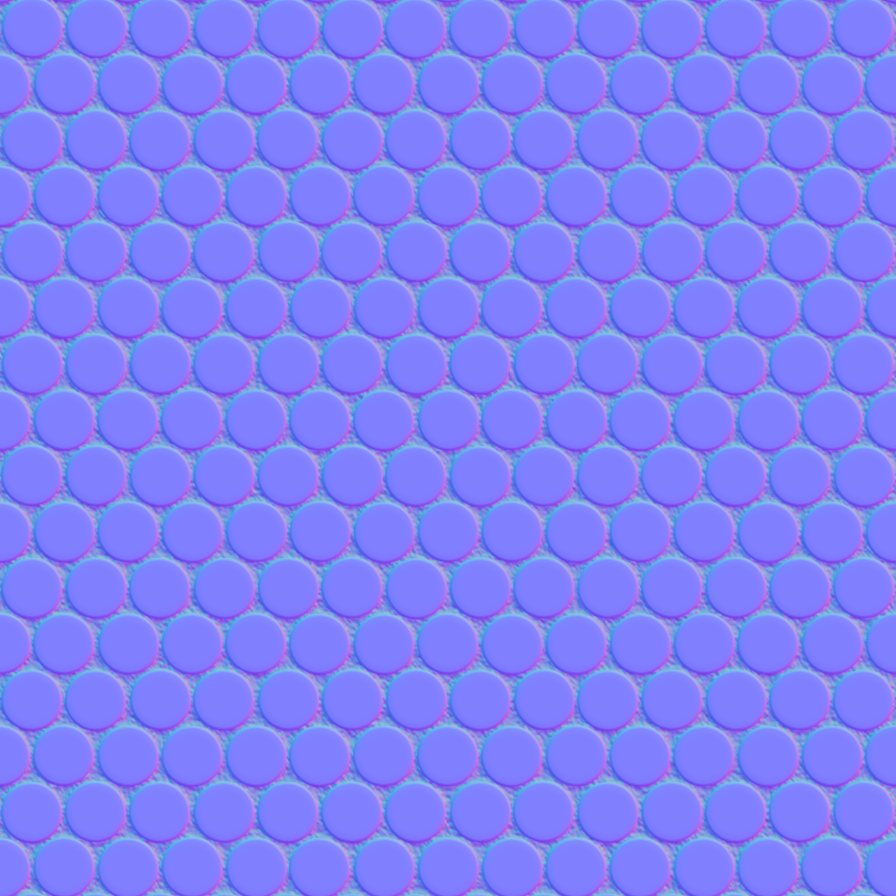
A three.js fragment shader for this texture map:

```glsl
// Tangent-space normal map of round penny tiles in staggered rows.
// Each tile is a flat disc with a rounded rim; rim slopes decay into fine
// grout, whose bumps are the gradient of wrapping value noise.
#define COUNT vec2(14.0, 16.0)
#define RADIUS 0.0339
#define JITTER 0.0007
#define DOME 0.12
#define BEVEL 0.0036
#define RIM_SLOPE 0.48
#define GROUT_SLOPE 0.72
#define GROUT_REACH 0.0042
#define GROUT_ROUGH 0.8
#define GROUT_LENGTH 0.81
#define GRAIN 256.0
#define SOFT 0.0011

varying vec2 vUv;

vec2 hash2(vec2 p) {
  vec3 q = fract(vec3(p.xyx) * vec3(0.1031, 0.1030, 0.0973));
  q += dot(q, q.yzx + 33.33);
  return fract((q.xx + q.yz) * q.zy);
}

// Value noise that repeats after freq cells
float noise(vec2 uv, float freq) {
  vec2 p = uv * freq;
  vec2 i = floor(p);
  vec2 f = fract(p);
  f = f * f * (3.0 - 2.0 * f);
  float a = hash2(mod(i, freq)).x;
  float b = hash2(mod(i + vec2(1.0, 0.0), freq)).x;
  float c = hash2(mod(i + vec2(0.0, 1.0), freq)).x;
  float d = hash2(mod(i + vec2(1.0, 1.0), freq)).x;
  return mix(mix(a, b, f.x), mix(c, d, f.x), f.y);
}

float groutHeight(vec2 uv) {
  return 0.6 * noise(uv, GRAIN) + 0.4 * noise(uv + 0.37, GRAIN * 1.5);
}

// Downhill direction of the grout bumps
vec2 groutBumps(vec2 uv) {
  vec2 e = vec2(0.4 / GRAIN, 0.0);
  return vec2(groutHeight(uv - e.xy) - groutHeight(uv + e.xy),
              groutHeight(uv - e.yx) - groutHeight(uv + e.yx));
}

void main() {
  vec2 p = vUv * COUNT;
  float edge = 1.0;          // signed distance to the nearest tile
  vec2 outward = vec2(0.0);  // direction away from its centre
  vec2 valley = vec2(0.0);   // summed slopes of the grout around the tiles

  // Nearby tiles; every second row is shifted by half a tile
  for (int j = -1; j <= 1; j++) {
    float row = floor(p.y) + float(j);
    float shift = 0.5 * mod(row, 2.0);
    float nearCol = floor(p.x - shift + 0.5);
    for (int i = -1; i <= 1; i++) {
      float col = nearCol + float(i);
      vec2 id = mod(vec2(col, row), COUNT);
      vec2 delta = (p - vec2(col + shift, row + 0.5)) / COUNT;
      delta -= (hash2(id + 7.0) - 0.5) * 2.0 * JITTER;
      float len = max(length(delta), 0.00001);
      float d = len - RADIUS;
      valley += delta / len * exp(-max(d, 0.0) / GROUT_REACH);
      if (d < edge) {
        edge = d;
        outward = delta / len;
      }
    }
  }

  // Tile face: gentle dome and a steeper rounded rim
  float dome = smoothstep(-0.45 * RADIUS, 0.0, edge);
  float rim = smoothstep(-BEVEL, 0.0, edge);
  vec2 tileSlope = outward * (DOME * dome * dome + RIM_SLOPE * rim);
  vec3 tileNormal = normalize(vec3(tileSlope, 1.0));

  // Grout: valley between the rims plus fine grain, with shortened normals
  vec2 groutSlope = valley * GROUT_SLOPE + groutBumps(vUv) * GROUT_ROUGH;
  groutSlope.y += 0.12;
  vec3 groutNormal = normalize(vec3(groutSlope, 1.0)) * GROUT_LENGTH;

  vec3 normal = mix(tileNormal, groutNormal, smoothstep(-SOFT, SOFT, edge));
  gl_FragColor = vec4(normal * 0.5 + 0.5, 1.0);
}
```
